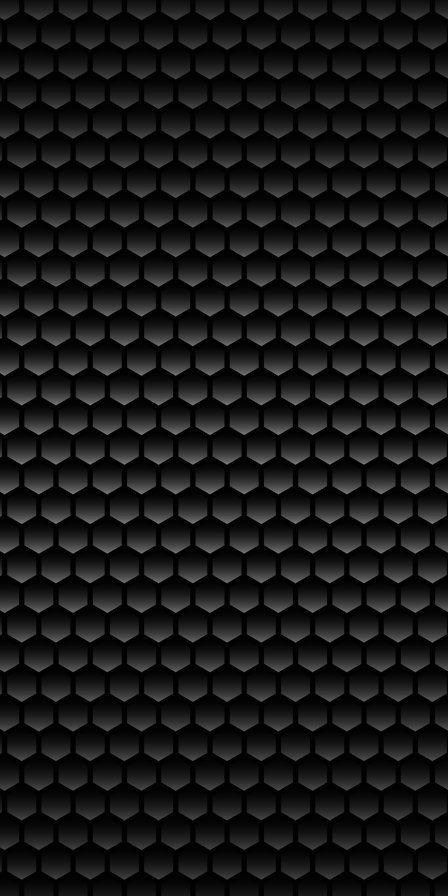
Give the GLSL for this pattern, as a WebGL 2 fragment shader.

```glsl
#version 300 es
precision highp float;
// Dark honeycomb: pointy-top hexagonal tiles on black, each shaded from black
// at its top to grey at its foot. Two interleaved grids find the nearest tile,
// and a soft light band across the middle brightens the tiles row by row.

uniform vec2 u_resolution;
out vec4 fragColor;

const float TILES_ACROSS = 13.09;
const vec2 GRID_STEP = vec2(1.0, 1.7320508);  // two rows per vertical step
const vec2 GRID_SHIFT = vec2(0.09, 0.0);      // in tile pitches
const float APOTHEM = 0.422;                  // leaves a gap of about 0.156
const vec3 GAP_COLOR = vec3(0.008);
const float FOOT_DIM = 0.25;
const float FOOT_BRIGHT = 0.47;

// Offset from the centre of the nearest tile.
vec2 hexOffset(vec2 p) {
  vec2 a = (fract(p / GRID_STEP + 0.5) - 0.5) * GRID_STEP;
  vec2 b = (fract(p / GRID_STEP) - 0.5) * GRID_STEP;
  return dot(a, a) < dot(b, b) ? a : b;
}

// Signed distance to a pointy-top hexagon, exact along its sides.
float hexDistance(vec2 p, float apothem) {
  p = abs(p);
  return max(p.x, dot(p, vec2(0.5, 0.8660254))) - apothem;
}

// Light band over the height, 1 at the middle and 0 at both ends.
float lightBand(float height) {
  return 0.5 + 0.5 * cos(6.2831853 * (clamp(height, 0.0, 1.0) - 0.5));
}

// Grey of a tile: darkest at the upper corner, with a faint lower rim.
float tileShade(vec2 offset, float dist, float footLevel) {
  float radius = APOTHEM * 1.1547005;
  float down = clamp(0.5 - 0.5 * offset.y / radius, 0.0, 1.0);
  float rim = smoothstep(-0.045, 0.0, dist) * smoothstep(0.72, 0.85, down);
  return footLevel * (pow(down, 1.8) + 0.12 * rim);
}

void main() {
  // Tile pitches measured from the canvas centre.
  float scale = TILES_ACROSS / u_resolution.x;
  vec2 p = (gl_FragCoord.xy - 0.5 * u_resolution) * scale - GRID_SHIFT;

  vec2 offset = hexOffset(p);
  float dist = hexDistance(offset, APOTHEM);
  float pixel = 0.75 * scale;
  float cover = 1.0 - smoothstep(-pixel, pixel, dist);

  // All points of a tile share the light found at its centre.
  float centerHeight = 0.5 + (p.y - offset.y) / (scale * u_resolution.y);
  float footLevel = mix(FOOT_DIM, FOOT_BRIGHT, lightBand(centerHeight));

  vec3 tileColor = GAP_COLOR + vec3(tileShade(offset, dist, footLevel));
  fragColor = vec4(mix(GAP_COLOR, tileColor, cover), 1.0);
}
```
